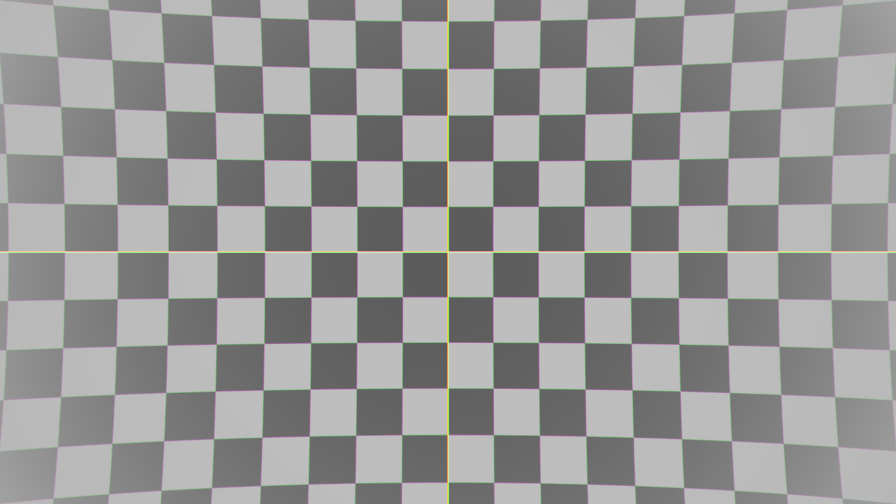
This pattern is drawn by a Shadertoy shader. Its source:

```glsl
// Grey checkerboard seen through a pincushion lens, with colour fringes, edge haze and a bright centre cross.

// Smoothed square wave: +1 on [0,1), -1 on [1,2), repeating.
vec2 squareWave(vec2 u, float halfWidth) {
    vec2 triangle = 0.5 - abs(mod(u + 0.5, 2.0) - 1.0);
    return clamp(triangle / halfWidth, -1.0, 1.0);
}

// Returns 1 on light squares and 0 on dark ones; p is in canvas heights.
float checker(vec2 p, float pixel) {
    const float cell = 0.0896;
    vec2 u = p * (1.0 - 0.099 * dot(p, p)) / cell;
    vec2 wave = squareWave(u, 0.55 * pixel / cell);
    return 0.5 - 0.5 * wave.x * wave.y;
}

// Coverage of the vertical (x) and horizontal (y) centre lines.
vec2 centreLines(vec2 p, float pixel) {
    return clamp((0.0014 - abs(p)) / pixel + 0.5, 0.0, 1.0);
}

void mainImage(out vec4 fragColor, in vec2 fragCoord) {
    float pixel = 1.0 / iResolution.y;
    vec2 p = (fragCoord - 0.5 * iResolution.xy) * pixel;
    float haze = 0.75 * dot(p, p);
    vec3 verticalTint = vec3(0.95, 0.95, 0.3);
    vec3 horizontalTint = vec3(0.95, 0.95, 0.62);
    vec3 color;

    // Each channel is displaced a little; green drifts right and down.
    for (int i = 0; i < 3; i++) {
        vec2 q = p - (i == 1 ? 0.0007 : -0.0006) * vec2(1.0, -1.0);
        float shade = mix(0.36, 0.747, checker(q, pixel));
        shade = mix(shade, 0.71, clamp(haze, 0.0, 1.0));
        vec2 lines = centreLines(q, pixel);
        shade = mix(shade, horizontalTint[i], 0.9 * lines.y);
        color[i] = mix(shade, verticalTint[i], 0.9 * lines.x);
    }
    fragColor = vec4(color, 1.0);
}
```
